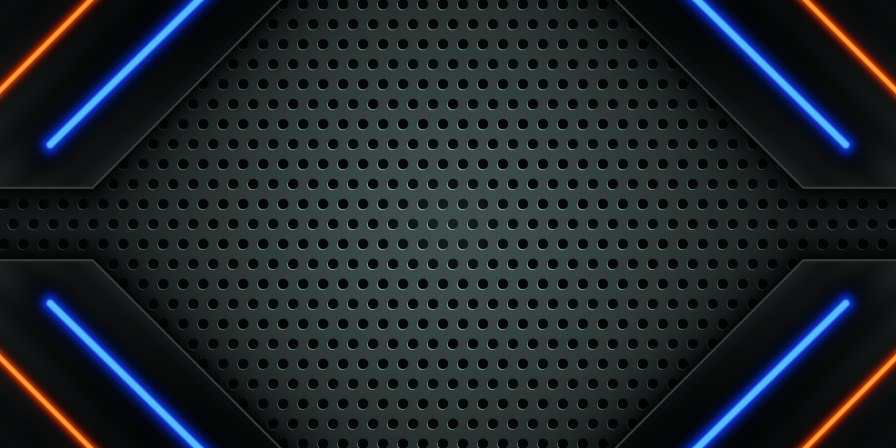
Write a Shadertoy shader that draws this background.

```glsl
const float PITCH = 0.0446;
const float HOLE_RADIUS = 0.0117;
const vec2 PANEL_CORNER = vec2(0.792, 0.078);

float segmentDistance(vec2 p, vec2 a, vec2 b) {
    vec2 ap = p - a, ab = b - a;
    return length(ap - ab * clamp(dot(ap, ab) / dot(ab, ab), 0.0, 1.0));
}

// Coverage of a shape from its signed distance, negative inside
float fill(float d, float pixel) {
    return 1.0 - smoothstep(-0.6 * pixel, 0.6 * pixel, d);
}

float gaussian(float d, float width) {
    return exp(-d * d / (width * width));
}

// Corner panel with one level and one diagonal edge
float panelDistance(vec2 q) {
    vec2 r = q - PANEL_CORNER;
    return max(-r.y, -(r.x + r.y) * 0.7071);
}

// Offset from the nearest hole centre on staggered rows
vec2 holeOffset(vec2 p) {
    float row = floor(p.y / PITCH + 0.5);
    float stagger = 0.25 + 0.5 * mod(row, 2.0);
    float column = fract(p.x / PITCH - stagger + 0.5) - 0.5;
    return vec2(column * PITCH, p.y - row * PITCH);
}

vec3 perforatedPlate(vec2 p, float panelGap, float pixel) {
    float radius = length(p * vec2(0.85, 1.0));
    float light = exp(-radius * radius * 3.2);
    vec3 metal = mix(vec3(0.075, 0.095, 0.095), vec3(0.245, 0.305, 0.300), light);

    // Dark hole over a lit lower-left rim
    vec2 h = holeOffset(p);
    float rim = fill(length(h + vec2(0.0016, 0.0020)) - HOLE_RADIUS, pixel);
    float hole = fill(length(h) - HOLE_RADIUS, pixel);
    vec3 rimColor = vec3(0.51, 0.70, 0.63) * (0.45 + 0.55 * light);
    vec3 holeColor = mix(vec3(0.015, 0.022, 0.024), vec3(0.09, 0.12, 0.12), gaussian(radius, 0.09));
    vec3 color = mix(metal, rimColor, rim);
    color = mix(color, holeColor, hole);

    // Shadow cast by the panels
    return color * (1.0 - 0.85 * exp(-max(panelGap, 0.0) / 0.055));
}

vec3 panelSurface(vec2 q, float d, float tubeDistance, float pixel) {
    float across = (q.x + q.y - PANEL_CORNER.x - PANEL_CORNER.y) * 0.7071;
    vec3 color = mix(vec3(0.105, 0.125, 0.125), vec3(0.035, 0.045, 0.047), smoothstep(0.08, 0.50, q.y));

    // Recess round the tube and soft ridges along the diagonal
    color *= 1.0 - 0.80 * gaussian(tubeDistance, 0.085);
    color *= 0.88 + 0.12 * cos(across * 75.0);

    // Bevelled rim
    float bevel = fill(abs(d + 0.003) - 0.0024, pixel);
    return mix(color, vec3(0.19, 0.235, 0.23), bevel);
}

vec3 neonTube(vec3 base, float d, float width, vec3 halo, vec3 glow, vec3 core) {
    vec3 color = mix(base, halo, 0.85 * gaussian(d, width * 3.6));
    color = mix(color, glow, gaussian(d, width * 2.1));
    return mix(color, core, 1.0 - smoothstep(0.45 * width, 1.35 * width, d));
}

void mainImage(out vec4 fragColor, in vec2 fragCoord) {
    float pixel = 1.0 / iResolution.y;
    vec2 p = (fragCoord - 0.5 * iResolution.xy) * pixel;
    vec2 q = abs(p);

    float panel = panelDistance(q);
    float blueTube = segmentDistance(q, vec2(0.888, 0.177), vec2(0.450, 0.604));
    float orangeTube = abs(q.x + q.y - 1.298) * 0.7071;

    vec3 plate = perforatedPlate(p, panel, pixel);
    vec3 surface = panelSurface(q, panel, blueTube, pixel);

    // Lights lie on the panels
    surface = neonTube(surface, blueTube, 0.0085,
        vec3(0.01, 0.06, 0.34), vec3(0.05, 0.22, 0.95), vec3(0.34, 0.74, 1.0));
    surface = neonTube(surface, orangeTube, 0.0055,
        vec3(0.26, 0.05, 0.01), vec3(0.88, 0.23, 0.01), vec3(1.0, 0.62, 0.22));

    fragColor = vec4(mix(plate, surface, fill(panel, pixel)), 1.0);
}
```
